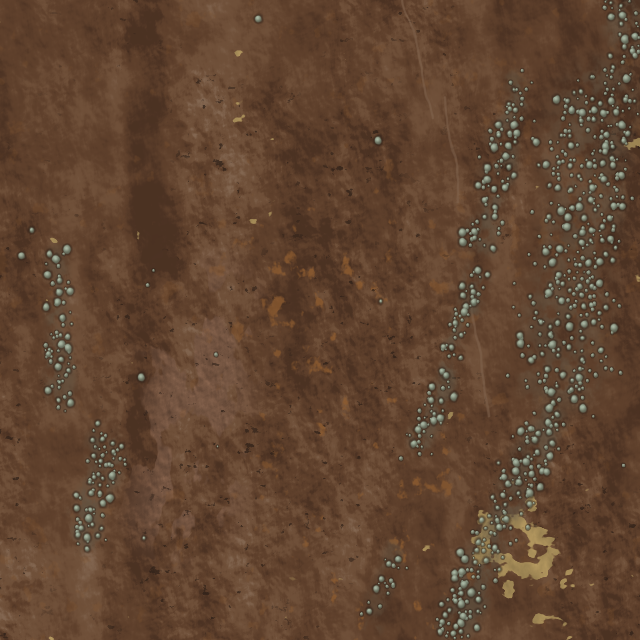
This texture is drawn by a WebGL 2 fragment shader. Its source:

```glsl
#version 300 es
precision highp float;
// Weathered rusty brown metal: vertical stains and flaking layers from stretched
// fractal noise, slanted drifts of pale green beads from a jittered cell grid,
// plus ochre crusts, orange flecks, dark pits and a few thin scratches.

uniform vec2 u_resolution;
out vec4 fragColor;

const vec3 DARK_RUST  = vec3(0.295, 0.195, 0.135);
const vec3 MID_RUST   = vec3(0.370, 0.250, 0.170);
const vec3 LIGHT_RUST = vec3(0.435, 0.312, 0.222);
const vec3 PALE_RUST  = vec3(0.510, 0.400, 0.315);
const vec3 FLAKE      = vec3(0.460, 0.338, 0.265);
const vec3 ORANGE     = vec3(0.570, 0.370, 0.190);
const vec3 OCHRE      = vec3(0.640, 0.540, 0.340);
const vec3 HAZE       = vec3(0.355, 0.315, 0.255);
const vec3 BEAD_SHADE = vec3(0.400, 0.430, 0.365);
const vec3 BEAD_LIGHT = vec3(0.700, 0.770, 0.690);
const vec3 PIT        = vec3(0.170, 0.120, 0.090);
const float BIG_BEADS = 60.0;    // cells per canvas
const float SMALL_BEADS = 105.0;
const float STAIN = 2.4;         // contrast of the vertical stains
const float MOTTLE = 2.2;        // contrast of the medium patches
const float GRAIN = 1.5;         // contrast of the fine grain
const float RELIEF = 2.2;        // strength of the lit flake edges

float hash(vec2 p) {
    vec3 q = fract(p.xyx * 0.1031);
    q += dot(q, q.yzx + 33.33);
    return fract((q.x + q.y) * q.z);
}

float noise(vec2 p) {
    vec2 i = floor(p), f = fract(p);
    f = f * f * (3.0 - 2.0 * f);
    return mix(mix(hash(i), hash(i + vec2(1, 0)), f.x),
               mix(hash(i + vec2(0, 1)), hash(i + vec2(1, 1)), f.x), f.y);
}

float fbm(vec2 p) {
    float sum = 0.0, amp = 0.5333;
    for (int i = 0; i < 4; i++) {
        sum += amp * noise(p);
        p = mat2(0.96, 0.28, -0.28, 0.96) * p * 2.03 + 17.3;
        amp *= 0.5;
    }
    return sum;
}

float segment(vec2 p, vec2 a, vec2 b) {
    vec2 d = b - a;
    return length(p - a - d * clamp(dot(p - a, d) / dot(d, d), 0.0, 1.0));
}

// Soft streak between two points, 1 in its core and 0 beyond its width
float drift(vec2 p, vec2 a, vec2 b, float width) {
    return 1.0 - smoothstep(0.25 * width, width, segment(p, a, b));
}

// Where the beads gather
float beadCover(vec2 p) {
    p += 0.025 * (vec2(noise(p * 19.0), noise(p * 19.0 + 40.0)) - 0.5);
    float c = drift(p, vec2(0.81, 0.86), vec2(0.75, 0.62), 0.035);
    c = max(c, drift(p, vec2(0.74, 0.56), vec2(0.66, 0.31), 0.032));
    c = max(c, 0.75 * drift(p, vec2(0.94, 0.84), vec2(0.87, 0.42), 0.095));
    c = max(c, drift(p, vec2(0.86, 0.34), vec2(0.70, 0.01), 0.042));
    c = max(c, 0.8 * drift(p, vec2(0.97, 1.0), vec2(0.98, 0.94), 0.045));
    c = max(c, drift(p, vec2(0.17, 0.31), vec2(0.13, 0.17), 0.038));
    c = max(c, 0.8 * drift(p, vec2(0.085, 0.59), vec2(0.10, 0.38), 0.032));
    return max(c, 0.6 * drift(p, vec2(0.62, 0.14), vec2(0.58, 0.02), 0.028));
}

// x: bead disc, y: dark ring around it, z: brightness of its lit side
vec3 beads(vec2 p, float cells, float density) {
    vec2 q = p * cells, home = floor(q);
    vec3 result = vec3(0);
    for (int k = 0; k < 9; k++) {
        vec2 cell = home + vec2(k % 3, k / 3) - 1.0;
        vec2 center = cell + 0.15 + 0.7 * vec2(hash(cell + 3.1), hash(cell + 71.7));
        float present = step(hash(cell + 29.0), density * beadCover(center / cells));
        float radius = mix(0.18, 0.42, hash(cell + 53.0));
        vec2 d = q - center;
        float dist = length(d * vec2(1.1, 1.0)) + 0.12 * (noise(q * 3.0) - 0.5);
        float disc = present * (1.0 - smoothstep(radius - 0.12, radius + 0.08, dist));
        float ring = present * (1.0 - smoothstep(radius, radius + 0.28, dist));
        float lit = disc * (1.0 - smoothstep(0.0, radius * 1.2, length(d - radius * vec2(-0.2, 0.3))));
        result = max(result, vec3(disc, ring, lit));
    }
    return result;
}

void main() {
    vec2 p = gl_FragCoord.xy / u_resolution;
    vec2 warp = p + 0.02 * (vec2(fbm(p * 12.0), fbm(p * 12.0 + 9.0)) - 0.5);

    // Stains, patches and grain share one tone scale: -1 dark, 0 mid, 1 light, 2 pale
    float grain = fbm(warp * vec2(75.0, 60.0));
    float relief = grain - fbm((warp + vec2(0.002, 0.004)) * vec2(75.0, 60.0));
    float rough = smoothstep(0.35, 0.65, fbm(p * vec2(9.0, 4.0) + 5.0));
    float tone = 0.05 + STAIN * (fbm(p * vec2(15.0, 1.6) + 2.0) - 0.5)
               + MOTTLE * (fbm(warp * vec2(28.0, 17.0)) - 0.5)
               + mix(0.5, 1.2, rough) * (GRAIN * (grain - 0.5) + RELIEF * relief);
    tone += 0.4 * drift(warp, vec2(0.36, 1.0), vec2(0.33, 0.1), 0.14);
    tone -= 0.8 * drift(warp, vec2(0.23, 1.0), vec2(0.225, 0.0), 0.04);
    tone -= 0.9 * drift(warp, vec2(0.25, 0.68), vec2(0.25, 0.60), 0.06);
    tone -= 0.5 * smoothstep(0.78, 0.98, p.x);
    vec3 color = mix(DARK_RUST, MID_RUST, smoothstep(-1.1, 0.1, tone));
    color = mix(color, LIGHT_RUST, smoothstep(0.0, 1.0, tone));
    color = mix(color, PALE_RUST, smoothstep(1.0, 2.2, tone));

    // Flaking pinkish layer, orange flecks and pits
    float layer = drift(warp, vec2(0.32, 0.50), vec2(0.29, 0.22), 0.13);
    float flake = smoothstep(0.50, 0.55, fbm(warp * vec2(24.0, 13.0) + 31.0) + 0.10 * layer);
    color = mix(color, FLAKE * (0.94 + 0.5 * relief + 0.12 * grain), 0.8 * flake * layer);
    float flecked = 0.25 + 0.75 * drift(p, vec2(0.52, 0.56), vec2(0.60, 0.10), 0.24);
    color = mix(color, ORANGE, 0.75 * flecked * smoothstep(0.67, 0.80, fbm(p * vec2(46.0, 40.0) + 63.0)));
    color = mix(color, PIT, 0.7 * rough * smoothstep(0.73, 0.82, fbm(p * vec2(75.0, 95.0) + 11.0)));

    // Thin scratches
    float scratch = min(segment(warp, vec2(0.63, 1.0), vec2(0.67, 0.82)),
                    min(segment(warp, vec2(0.69, 0.85), vec2(0.72, 0.68)),
                        segment(warp, vec2(0.74, 0.52), vec2(0.765, 0.35))));
    color = mix(color, PALE_RUST, 0.5 * (1.0 - smoothstep(0.0005, 0.003, scratch)));

    // Ochre crusts
    float crust = max(drift(p, vec2(0.79, 0.18), vec2(0.91, 0.04), 0.12),
                      drift(p, vec2(1.0, 0.76), vec2(1.0, 0.55), 0.05));
    float crumb = fbm(warp * vec2(24.0, 32.0) + 84.0) + 0.2 * (crust - 1.0);
    color = mix(color, OCHRE * (0.85 + 0.3 * grain), smoothstep(0.64, 0.68, crumb));

    // Grey-green haze and the beads on it
    color = mix(color, HAZE, 0.6 * beadCover(p) * smoothstep(0.3, 0.65, grain));
    vec3 small = beads(p, SMALL_BEADS, 0.45);
    vec3 big = beads(p + 0.37, BIG_BEADS, 0.0) + beads(p, BIG_BEADS, 0.75);
    color = mix(color, PIT, 0.5 * max(small.y, big.y));
    color = mix(color, mix(BEAD_SHADE, BEAD_LIGHT, small.z), 0.8 * small.x);
    color = mix(color, mix(BEAD_SHADE, BEAD_LIGHT, big.z), 0.9 * big.x);
    fragColor = vec4(color, 1.0);
}
```
